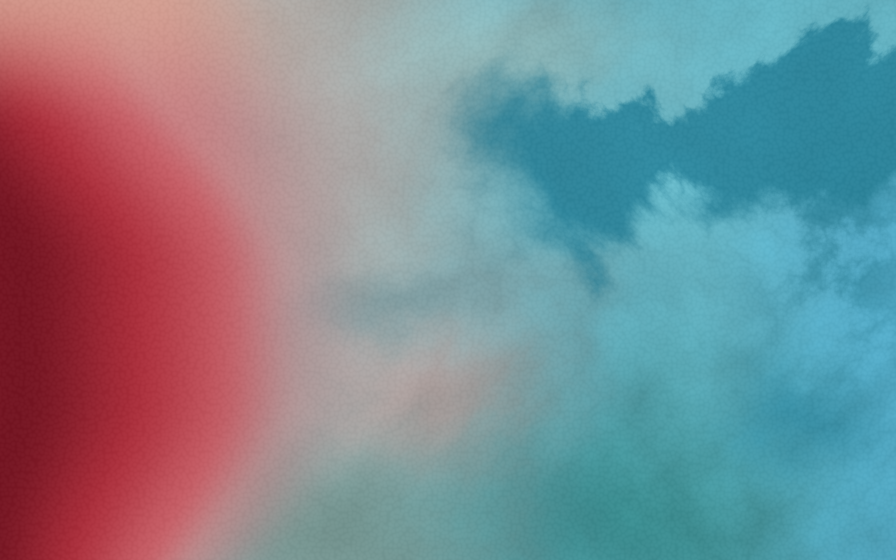
A Shadertoy shader for this background:

```glsl
const vec3 PALE = vec3(0.60, 0.70, 0.70);
const vec3 AQUA = vec3(0.40, 0.71, 0.77);
const vec3 AZURE = vec3(0.34, 0.69, 0.81);
const vec3 DEEP = vec3(0.18, 0.53, 0.62);
const vec3 GREEN = vec3(0.23, 0.55, 0.56);
const vec3 SAGE = vec3(0.48, 0.60, 0.58);
const vec3 SLATE = vec3(0.46, 0.59, 0.61);
const vec3 MIST = vec3(0.60, 0.76, 0.76);
const vec3 BLUSH = vec3(0.75, 0.65, 0.64);
const vec3 PEACH = vec3(0.84, 0.64, 0.58);
const vec3 MAROON = vec3(0.46, 0.09, 0.14);
const vec3 CRIMSON = vec3(0.68, 0.19, 0.24);
const vec3 ROSE = vec3(0.78, 0.38, 0.41);
const vec3 PINK = vec3(0.78, 0.51, 0.52);

const float ASPECT = 1.6;
const int OCTAVES = 7;
const float OCTAVE_GAIN = 0.58;
const float CLOUD_SCALE = 4.0;
const float CELL_SHARPNESS = 12.0;
const float WARP = 0.06;
const float EDGE_RAGGEDNESS = 0.12;
const float CLOUD_CONTRAST = 0.09;
const float GRAIN_SCALE = 140.0;
const float GRAIN_STRENGTH = 0.012;

vec2 hash2(vec2 cell) {
    vec2 k = vec2(dot(cell, vec2(127.1, 311.7)), dot(cell, vec2(269.5, 183.3)));
    return fract(sin(k) * 43758.5);
}

// Smooth cellular noise, roughly centred on zero and high near cell points
float cellular(vec2 p) {
    vec2 cell = floor(p), f = fract(p);
    float total = 0.0;
    for (int y = -1; y <= 1; y++) {
        for (int x = -1; x <= 1; x++) {
            vec2 o = vec2(x, y);
            vec2 d = o + hash2(cell + o) - f;
            total += exp(-CELL_SHARPNESS * dot(d, d));
        }
    }
    return 4.0 * (0.12 + log(total + 0.005) / CELL_SHARPNESS);
}

float cloudNoise(vec2 p) {
    float sum = 0.0, amp = 0.45;
    p += 0.15 * sin(p.yx * 2.3 + vec2(0.7, 2.1));
    for (int i = 0; i < OCTAVES; i++) {
        sum += amp * cellular(p);
        p = mat2(1.6, 1.2, -1.2, 1.6) * p + 3.7;
        amp *= OCTAVE_GAIN;
    }
    return sum;
}

float blob(vec2 p, vec2 centre, vec2 radius) {
    vec2 q = (p - centre) / radius;
    return exp(-dot(q, q));
}

float capsule(vec2 p, vec2 a, vec2 b, float radius) {
    vec2 pa = p - a, ba = b - a;
    return length(pa - ba * clamp(dot(pa, ba) / dot(ba, ba), 0.0, 1.0)) - radius;
}

vec3 skyColour(vec2 p) {
    float n = cloudNoise(p * CLOUD_SCALE);
    float m = cloudNoise(p * CLOUD_SCALE * 0.7 + 17.0);
    vec2 w = p + WARP * vec2(n, m);

    // Broad cool gradient, with azure on the right
    vec3 c = mix(PALE, AQUA, smoothstep(0.60, 1.15, w.x));
    c = mix(c, AZURE, 0.9 * smoothstep(1.2, 1.58, w.x) * smoothstep(0.95, 0.6, p.y));

    // Soft masses of cloud and haze
    c = mix(c, MIST, 0.75 * blob(w, vec2(0.90, 0.87), vec2(0.26, 0.13)));
    c = mix(c, BLUSH, 0.6 * blob(w, vec2(0.53, 0.72), vec2(0.20, 0.30)));
    c = mix(c, BLUSH, 0.95 * blob(w, vec2(0.74, 0.28), vec2(0.18, 0.15)));
    c = mix(c, PEACH, 0.6 * blob(w, vec2(0.30, 1.02), vec2(0.25, 0.22)));
    c = mix(c, SAGE, 0.95 * blob(w, vec2(0.58, 0.0), vec2(0.28, 0.18)));
    c = mix(c, GREEN, 0.95 * blob(w, vec2(1.12, 0.06), vec2(0.32, 0.23)));
    vec2 tilted = w - vec2(0.0, 0.2 * (w.x - 0.74));
    c = mix(c, SLATE, 0.75 * blob(tilted, vec2(0.77, 0.46), vec2(0.25, 0.05)));
    c = mix(c, DEEP, 0.65 * blob(w, vec2(1.42, 0.24), vec2(0.11, 0.08)));
    float flecks = smoothstep(0.0, 0.4, -n) * blob(p, vec2(1.50, 0.58), vec2(0.12, 0.22));
    c = mix(c, DEEP, 0.6 * flecks);

    // Ragged opening of deep sky, notched above and hazy at its left end
    float d = capsule(p, vec2(1.03, 0.70), vec2(1.15, 0.73), 0.105);
    d = min(d, capsule(p, vec2(1.25, 0.74), vec2(1.49, 0.82), 0.11));
    d = max(d, 0.06 - length(p - vec2(1.22, 0.83)));
    d += EDGE_RAGGEDNESS * (n + 0.5 * m * smoothstep(1.3, 1.6, p.x));
    float softness = mix(0.13, 0.022, smoothstep(0.85, 1.08, p.x));
    softness += 0.03 * smoothstep(0.72, 0.6, p.y);
    float opening = 1.0 - smoothstep(-softness, softness, d + 0.01);
    c = mix(c, DEEP, 0.93 * opening);

    // Fine billows
    float detail = mix(0.5, 1.0, smoothstep(0.5, 1.1, p.x)) * (1.0 - 0.6 * opening);
    return c * (1.0 + CLOUD_CONTRAST * detail * (n + 0.4 * m));
}

// Red light leak: reach is 0 at the left edge and about 1 at the bowed rim
vec3 addGlow(vec3 sky, vec2 p) {
    float rise = p.y - 0.33;
    float rim = 0.48 - (rise > 0.0 ? 0.3 : 1.2) * rise * rise;
    float reach = p.x / rim;
    float heat = reach + 0.5 * smoothstep(0.5, 0.95, p.y) + 0.15 * smoothstep(0.3, 0.0, p.y);
    vec3 glow = mix(MAROON, CRIMSON, smoothstep(0.05, 0.60, heat));
    glow = mix(glow, ROSE, smoothstep(0.45, 0.95, heat));
    glow = mix(glow, PINK, smoothstep(0.85, 1.15, heat));
    glow = mix(glow, PEACH, 0.9 * smoothstep(0.76, 1.03, p.y));
    return mix(sky, glow, 1.0 - smoothstep(0.75, 1.45, reach));
}

void mainImage(out vec4 fragColor, in vec2 fragCoord) {
    vec2 p = fragCoord / iResolution.xy * vec2(ASPECT, 1.0);
    vec3 colour = addGlow(skyColour(p), p);
    colour += GRAIN_STRENGTH * cellular(p * GRAIN_SCALE);
    fragColor = vec4(clamp(colour, 0.0, 1.0), 1.0);
}
```
